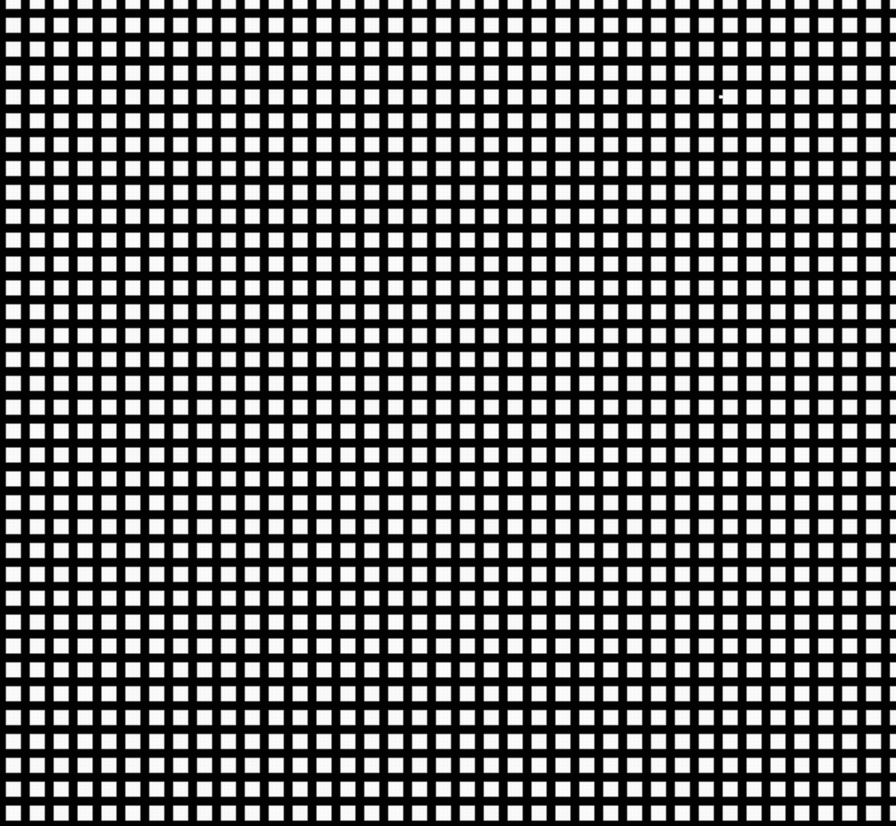
Write a Shadertoy shader that draws this pattern.

```glsl
const vec2 REPEATS = vec2(37.5, 34.6);      // cells across and down
const vec2 GRID_SHIFT = vec2(0.061, 0.04);  // grid origin, in cells
const float HALF_SIDE = 0.315;              // half side of a square, in cells
const float CORNER_RADIUS = 0.035;
const float EDGE_SOFTNESS = 0.095;          // width of the edge ramp, in cells
const vec3 LINE_COLOR = vec3(0.008);
const vec3 SQUARE_COLOR = vec3(0.992);
const float MESH_COUNT = 6.0;               // faint threads per cell
const float MESH_DEPTH = 0.018;
const float TONE_VARIATION = 0.008;
const vec2 NICK_CELL = vec2(30.0, 30.0);    // the one cell with a worn edge
const vec2 NICK_CENTER = vec2(-0.36, 0.0);
const vec2 NICK_HALF_SIZE = vec2(0.11, 0.07);

float hash(vec2 p) {
    vec3 q = fract(p.xyx * 0.1031);
    q += dot(q, q.yzx + 33.33);
    return fract((q.x + q.y) * q.z);
}

float roundedBox(vec2 p, vec2 halfSize, float radius) {
    vec2 d = abs(p) - halfSize + radius;
    return length(max(d, 0.0)) + min(max(d.x, d.y), 0.0) - radius;
}

// Dotted threads, faintly visible within the light squares
float mesh(vec2 p) {
    vec2 wave = 0.5 + 0.5 * cos(6.28318 * MESH_COUNT * p);
    return max(wave.x * wave.x, wave.y * wave.y);
}

void mainImage(out vec4 fragColor, in vec2 fragCoord) {
    vec2 gridPos = fragCoord / iResolution.xy * REPEATS - GRID_SHIFT;
    vec2 cell = floor(gridPos);
    vec2 local = gridPos - cell - 0.5;

    // Square opening, with a small notch in one cell
    float dist = roundedBox(local, vec2(HALF_SIDE), CORNER_RADIUS);
    if (cell == NICK_CELL) {
        dist = min(dist, roundedBox(local - NICK_CENTER, NICK_HALF_SIZE, 0.05));
    }

    // Edge ramp, never narrower than one pixel
    float pixel = REPEATS.x / iResolution.x;
    float ramp = 0.5 * max(EDGE_SOFTNESS, pixel);
    float coverage = 1.0 - smoothstep(-ramp, ramp, dist);

    // Slight tone differences between and within squares
    float shade = 1.0 - MESH_DEPTH * mesh(local) - TONE_VARIATION * hash(cell);
    fragColor = vec4(mix(LINE_COLOR, SQUARE_COLOR * shade, coverage), 1.0);
}
```
